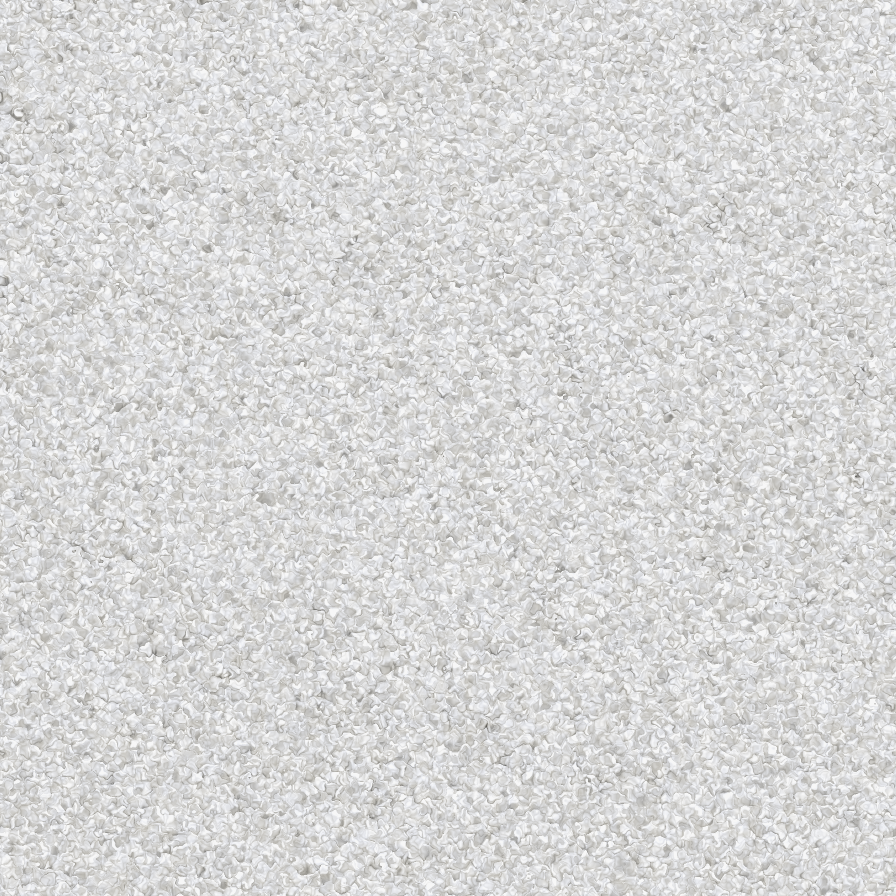
Reproduce this texture procedurally as a Shadertoy shader.

```glsl
// Off-white tufted carpet: small cellular tufts, each filled with short fibres
// laid in its own direction, with broken shadows below the tufts, a few short
// cracks and a faint warm tint in the shade. Two cellular layers and noise.

#define TUFTS 88.0          // tufts across the canvas
#define FIBRES 245.0        // fibres across the canvas
#define FIBRE_STRETCH 1.5   // length of a fibre against its width
#define BASE_TONE 0.868
#define FIBRE_CONTRAST 0.18
#define FIBRE_ROUNDNESS 0.17
#define TUFT_RELIEF 0.06    // light from above on each tuft
#define GAP_DEPTH 0.19
#define CRACK_DEPTH 0.2
#define TINT 0.02
#define SAMPLES 2           // antialiasing grid per side

float hash(vec2 p) {
    return fract(sin(dot(p, vec2(127.1, 311.7))) * 43758.5453);
}

vec2 hash2(vec2 p) {
    return vec2(hash(p), hash(p + 57.3));
}

float noise(vec2 p) {
    vec2 cell = floor(p), f = fract(p);
    f = f * f * (3.0 - 2.0 * f);
    float low = mix(hash(cell), hash(cell + vec2(1.0, 0.0)), f.x);
    float high = mix(hash(cell + vec2(0.0, 1.0)), hash(cell + 1.0), f.x);
    return mix(low, high, f.y);
}

// Nearest and second nearest distance in xy, offset from the nearest seed in zw
vec4 cellular(vec2 p) {
    vec2 cell = floor(p);
    vec4 result = vec4(9.0, 9.0, 0.0, 0.0);
    for (int y = -1; y <= 1; y++)
    for (int x = -1; x <= 1; x++) {
        vec2 id = cell + vec2(x, y);
        vec2 offset = p - id - hash2(id);
        float d = length(offset);
        if (d < result.x) result = vec4(d, result.x, offset);
        else result.y = min(result.y, d);
    }
    return result;
}

vec3 carpet(vec2 p) {
    // Fray the tuft outlines
    vec2 bend = vec2(noise(p * 170.0), noise(p * 170.0 + 31.7)) - 0.5;
    vec2 tuftPos = p * TUFTS + bend * 0.8;
    vec4 tuft = cellular(tuftPos);
    vec2 tuftSeed = floor((tuftPos - tuft.zw) * 64.0 + 0.5);

    // Fibres turned about the centre of their tuft
    float angle = 6.2832 * hash(tuftSeed);
    mat2 turn = mat2(cos(angle), -sin(angle), sin(angle), cos(angle));
    vec2 local = turn * tuft.zw * FIBRES / TUFTS;
    vec2 fibrePos = local * vec2(1.0 / FIBRE_STRETCH, 1.0) + 90.0 * hash2(tuftSeed + 3.0);
    vec4 fibre = cellular(fibrePos);
    vec2 fibreSeed = floor((fibrePos - fibre.zw) * 64.0 + 0.5);
    float fibreTone = hash(fibreSeed) - 0.5;

    // Broken gaps, deepest below each tuft
    float edge = tuft.y - tuft.x;
    float below = 1.0 - smoothstep(-0.35, 0.4, tuft.w + 0.3 * tuft.z);
    float gap = (1.0 - smoothstep(0.0, 0.3, edge)) * below;
    float gapStrength = noise(p * 75.0) * 1.1;

    // Sparse short cracks
    float crack = (1.0 - smoothstep(0.02, 0.22, edge)) * (0.3 + 0.7 * below)
                * smoothstep(0.72, 0.95, noise(p * 48.0 + 9.0))
                * smoothstep(0.35, 0.8, noise(p * 9.0 + 4.0));

    float tone = BASE_TONE;
    tone += FIBRE_CONTRAST * fibreTone;
    tone += FIBRE_ROUNDNESS * (0.45 - fibre.x);
    tone += TUFT_RELIEF * tuft.w;
    tone -= GAP_DEPTH * gap * gapStrength + CRACK_DEPTH * crack;
    tone += 0.012 * (noise(p * 20.0 + 17.0) - 0.5);

    // Warm shadows, slightly cool highlights
    float warmth = 1.0 - smoothstep(0.72, 0.92, tone);
    warmth += 1.2 * (noise(p * 130.0 + 50.0) - 0.5) - 0.35;
    vec3 colour = vec3(tone) + TINT * warmth * vec3(0.5, 0.1, -1.0);
    return clamp(colour, 0.0, 0.97);
}

void mainImage(out vec4 fragColor, in vec2 fragCoord) {
    vec3 sum = vec3(0.0);
    for (int y = 0; y < SAMPLES; y++)
    for (int x = 0; x < SAMPLES; x++) {
        vec2 shift = (vec2(x, y) + 0.5) / float(SAMPLES) - 0.5;
        sum += carpet((fragCoord + shift) / iResolution.y);
    }
    fragColor = vec4(sum / float(SAMPLES * SAMPLES), 1.0);
}
```
